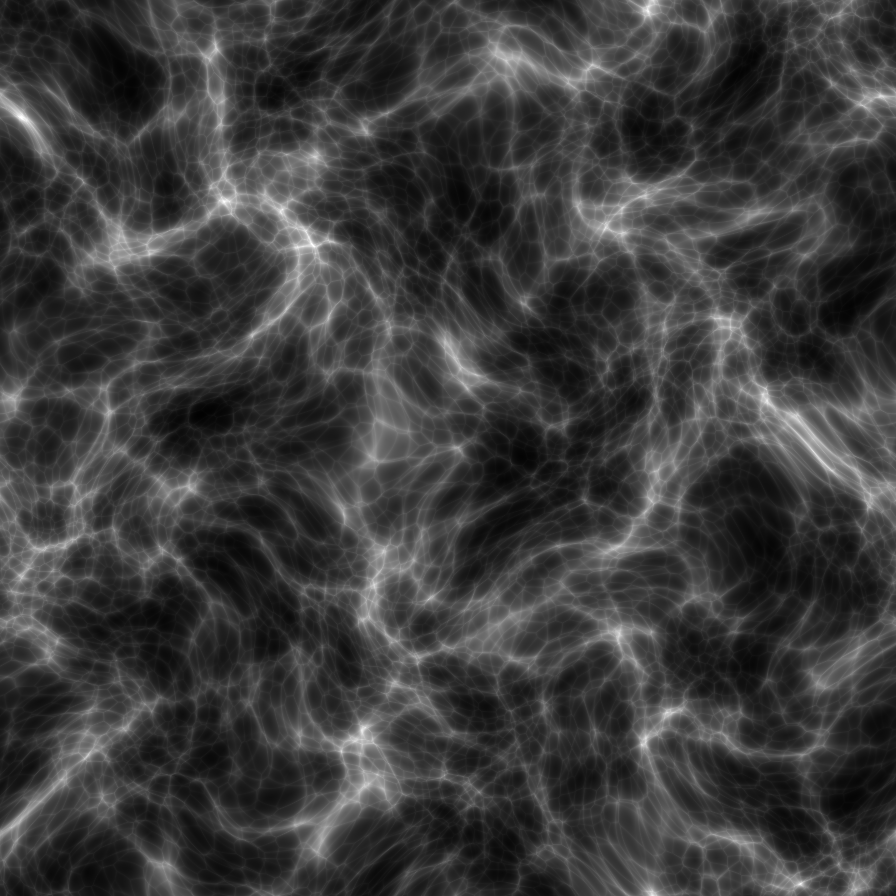
Reproduce this texture procedurally as a WebGL 1 fragment shader.

```glsl
precision highp float;
// Tiling grey web of glowing filaments and dark voids, from layered cellular noise.

#define BASE_CELLS 4.0    // cells across the canvas in the coarsest layer
#define LAYERS 5
#define PERSISTENCE 0.70  // strength of each layer relative to the one before
#define RIDGE_FALLOFF 8.0 // higher is thinner filaments
#define RIDGE_GLOW 1.0
#define WARP 0.026        // broad bending, in canvas units
#define FINE_WARP 0.006
#define BLACK_LEVEL 0.01
#define CONTRAST 0.295

const float TAU = 6.2831853;

uniform vec2 u_resolution;

vec2 hash2(vec2 cell, float seed) {
  vec3 q = fract(vec3(cell.xyx + seed * 17.31) * vec3(0.1031, 0.1030, 0.0973));
  q += dot(q, q.yzx + 33.33);
  return fract((q.xx + q.yz) * q.zy);
}

// Whole-number sine frequencies keep the bending periodic.
vec2 warp(vec2 p) {
  vec2 broad = vec2(sin(TAU * (2.0 * p.y + p.x) + 0.7) + 0.6 * sin(TAU * (3.0 * p.y - 2.0 * p.x) + 2.1),
                    sin(TAU * (2.0 * p.x - p.y) + 4.2) + 0.6 * sin(TAU * (3.0 * p.x + 2.0 * p.y) + 1.3));
  vec2 fine = vec2(sin(TAU * (7.0 * p.y + 3.0 * p.x) + 5.0),
                   sin(TAU * (6.0 * p.x - 5.0 * p.y) + 0.4));
  return p + WARP * broad + FINE_WARP * fine;
}

// Distances to the nearest and second nearest point of a wrapping grid.
vec2 cellDistances(vec2 p, float cells, float seed) {
  vec2 corner = floor(p);
  vec2 local = p - corner;
  vec2 nearest = vec2(8.0);
  for (int y = -1; y <= 1; y++) {
    for (int x = -1; x <= 1; x++) {
      vec2 offset = vec2(float(x), float(y));
      vec2 toPoint = offset + hash2(mod(corner + offset, cells), seed) - local;
      float d = dot(toPoint, toPoint);
      nearest = vec2(min(nearest.x, d), min(nearest.y, max(nearest.x, d)));
    }
  }
  return sqrt(nearest);
}

// Brightens away from cell points and peaks in a cusp on cell borders.
float filaments(vec2 p, float cells, float seed) {
  vec2 d = cellDistances(p * cells, cells, seed);
  return d.x * (1.0 + RIDGE_GLOW * exp(-RIDGE_FALLOFF * (d.y - d.x)));
}

void main() {
  vec2 p = warp(gl_FragCoord.xy / u_resolution);

  // Layers, coarse to fine
  float density = 0.0;
  float weight = 1.0;
  float cells = BASE_CELLS;
  for (int i = 0; i < LAYERS; i++) {
    density += weight * filaments(p, cells, float(i) + 1.0);
    weight *= PERSISTENCE;
    cells *= 2.0;
  }

  // Squared response: deep voids, bright knots
  float tone = BLACK_LEVEL + CONTRAST * density;
  gl_FragColor = vec4(vec3(min(tone * tone, 1.0)), 1.0);
}
```
